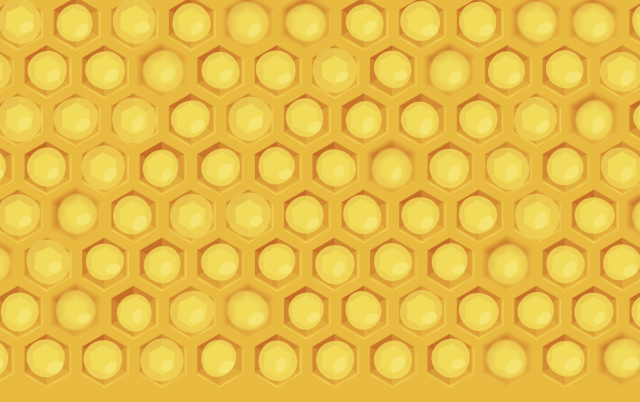
A Shadertoy shader for this pattern:

```glsl
vec2 hash2(vec2 p)
{
    vec3 h = fract(p.xyx * vec3(0.1031, 0.1030, 0.0973));
    h += dot(h, h.yzx + 33.33);
    return fract((h.xx + h.yz) * h.zy);
}

float fillBelow(float d, float edge, float blur)
{
    return 1.0 - smoothstep(edge - blur, edge + blur, d);
}

mat2 rotation(float a)
{
    return mat2(cos(a), sin(a), -sin(a), cos(a));
}

// Distance to the hexagon centre in x, blended wall tone in y
vec2 hexWalls(vec2 p, float blur)
{
    float tones[6] = float[6](0.66, 0.34, 0.0, 0.32, 0.62, 0.84);
    float reach = -1.0, tone = 0.0;
    for (int k = 0; k < 6; k++)
    {
        float a = float(k) * 1.0472;
        float side = dot(p, vec2(cos(a), sin(a)));
        tone = mix(tone, tones[k], smoothstep(-blur, blur, side - reach));
        reach = max(reach, side);
    }
    return vec2(reach, tone);
}

// Offset from the nearest cell centre in xy, cell index in zw
vec4 nearestCell(vec2 p)
{
    float firstRow = clamp(floor((p.y - 0.106) / 0.1197), 0.0, 6.0);
    vec4 nearest = vec4(9.0);
    for (int i = 0; i < 2; i++)
    {
        float row = firstRow + float(i);
        float start = mix(0.1162, 0.0456, mod(row, 2.0));
        float column = floor((p.x - start) / 0.1432 + 0.5);
        vec2 q = p - vec2(start + column * 0.1432, 0.106 + row * 0.1197);
        if (dot(q, q) < dot(nearest.xy, nearest.xy))
            nearest = vec4(q, column, row);
    }
    return nearest;
}

void mainImage(out vec4 fragColor, in vec2 fragCoord)
{
    float px = 0.8 / iResolution.y;
    vec4 cell = nearestCell(fragCoord / iResolution.y);
    vec2 q = cell.xy;
    vec2 id = cell.zw + 11.0;
    vec2 shift = hash2(id) - 0.5;
    vec2 kind = hash2(id + 37.0);
    vec2 form = hash2(id + 71.0);

    // Some cells are softly capped, some hold a wide thin drop
    float capped = step(kind.x, 0.16);
    float wide = step(0.74, kind.x);
    float blur = mix(px, 0.013, capped);

    vec3 wax = vec3(0.91, 0.73, 0.25);
    vec3 shadow = vec3(0.77, 0.42, 0.15);
    vec3 honey = vec3(0.95, 0.86, 0.35);
    vec3 col = wax;

    // Bevelled walls
    vec2 wall = hexWalls(q, blur);
    float tone = mix(wall.y, 1.0, 0.28 * wide + 0.15 * kind.y);
    vec3 wallColor = mix(shadow, wax, tone);
    col = mix(col, wallColor, fillBelow(wall.x, 0.055, blur));

    // Bright lip along the lower right sides
    float lip = abs(wall.x - 0.0597) - 0.0012 - 0.0006 * sin(q.x * 90.0 + kind.y * 6.0);
    float lit = smoothstep(0.0, 0.012, dot(q, vec2(0.5, -0.866)));
    col = mix(col, vec3(0.95, 0.83, 0.35), 0.85 * lit * fillBelow(lip, 0.0, px) * (1.0 - 0.6 * capped));

    // Honey drop with a wobbling outline
    vec2 drop = rotation(form.x * 6.28) * (q - shift * 0.008);
    drop.x *= 1.0 + 0.1 * form.y;
    float angle = atan(drop.y, drop.x);
    float radius = 0.0465 + 0.004 * form.x + 0.006 * wide + 0.003 * capped;
    float dropDist = length(drop) - 0.0008 * sin(angle * 3.0 + form.y * 6.0);
    float inDrop = fillBelow(dropDist, radius, px + 0.003 * capped);
    vec3 dropColor = mix(honey, wallColor, 0.16 + 0.14 * wide + 0.12 * capped);

    // Cell floor seen through the drop
    vec2 floorHex = hexWalls(rotation(shift.x * 0.25) * (q - shift * 0.007), px);
    float floorSize = 0.031 + 0.004 * form.y;
    dropColor = mix(dropColor, honey, fillBelow(floorHex.x, floorSize, px + 0.012 * capped));
    col = mix(col, dropColor, inDrop);

    // Faint edge around wide drops
    float edge = fillBelow(abs(dropDist - radius), 0.0007, px);
    col = mix(col, honey, 0.45 * wide * edge);

    // Tilted highlight at the lower right
    vec2 glint = rotation(-0.75 + shift.y) * (q - vec2(0.016, -0.016) - shift.yx * 0.012);
    float shine = length(glint * vec2(0.85, 1.25));
    float glintSize = 0.014 + 0.005 * kind.y;
    col = mix(col, vec3(0.96, 0.90, 0.46), 0.9 * inDrop * fillBelow(shine, glintSize, px + 0.003 * capped));

    fragColor = vec4(col, 1.0);
}
```
